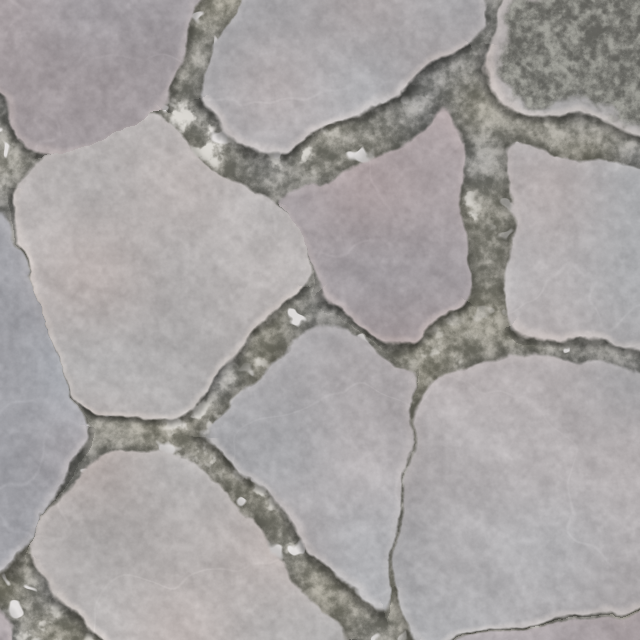
Write a Shadertoy shader that draws this texture.

```glsl
// Crazy paving: large flat grey, bluish and pinkish stones with rough borders.
// A warped Voronoi pattern gives the stones; every border has its own joint width,
// filled with mottled mortar, lichen and pale pebbles. One stone is mossy.

float hash(vec2 p) {
    vec3 q = fract(vec3(p.xyx) * 0.1031);
    q += dot(q, q.yzx + 33.33);
    return fract((q.x + q.y) * q.z);
}

vec2 hash2(vec2 p) {
    return vec2(hash(p + 17.3), hash(p + 71.9));
}

float noise(vec2 p) {
    vec2 i = floor(p), f = fract(p);
    f = f * f * (3.0 - 2.0 * f);
    return mix(mix(hash(i), hash(i + vec2(1, 0)), f.x),
               mix(hash(i + vec2(0, 1)), hash(i + vec2(1, 1)), f.x), f.y);
}

float fbm(vec2 p) {
    float sum = 0.0, amp = 0.53;
    for (int i = 0; i < 4; i++) {
        sum += amp * noise(p);
        p = mat2(1.6, 1.2, -1.2, 1.6) * p + 5.7;
        amp *= 0.5;
    }
    return sum;
}

float smoothMin(float a, float b, float k) {
    float h = max(k - abs(a - b), 0.0) / k;
    return min(a, b) - h * h * k * 0.25;
}

vec2 seedPoint(vec2 cell) {
    return cell + 0.08 + 0.84 * hash2(cell);
}

// Distance to the joint (negative inside it); also the stone's cell and the border normal
float paving(vec2 p, out vec2 stone, out vec2 normal) {
    vec2 base = floor(p), nearest = vec2(0);
    float best = 1e3;
    for (int y = -2; y <= 2; y++)
    for (int x = -2; x <= 2; x++) {
        vec2 cell = base + vec2(x, y);
        vec2 r = seedPoint(cell) - p;
        if (dot(r, r) < best) { best = dot(r, r); nearest = r; stone = cell; }
    }
    float taper = 0.06 * (noise(p * 2.3 + 4.0) - 0.5);
    float d = 1e3, closest = 1e3;
    normal = vec2(0, 1);
    for (int y = -2; y <= 2; y++)
    for (int x = -2; x <= 2; x++) {
        vec2 cell = stone + vec2(x, y);
        if (x == 0 && y == 0) continue;
        vec2 r = seedPoint(cell) - p;
        vec2 n = normalize(r - nearest);
        float width = mix(-0.02, 0.115, hash(cell + stone + 9.0)) + taper;
        float edge = dot(0.5 * (r + nearest), n) - width;
        if (edge < closest) { closest = edge; normal = n; }
        d = smoothMin(d, edge, 0.09);
    }
    return d;
}

// Pale round pebbles scattered on a jittered grid
float pebbles(vec2 uv) {
    vec2 p = uv * 24.0 + 0.5 * vec2(noise(uv * 70.0), noise(uv * 70.0 + 31.0));
    vec2 base = floor(p);
    float cover = 0.0;
    for (int y = -1; y <= 1; y++)
    for (int x = -1; x <= 1; x++) {
        vec2 cell = base + vec2(x, y);
        float radius = mix(0.12, 0.36, hash(cell + 3.0));
        float dist = length(p - cell - 0.2 - 0.6 * hash2(cell));
        cover = max(cover, step(0.76, hash(cell + 50.0)) * smoothstep(radius + 0.06, radius - 0.08, dist));
    }
    return cover;
}

vec3 stoneColor(vec2 uv, vec2 stone, float grain) {
    vec3 color = mix(vec3(0.645, 0.645, 0.665), vec3(0.715, 0.69, 0.68), hash(stone + 5.0));
    color = mix(color, vec3(0.66, 0.63, 0.64), step(0.68, hash(stone + 23.0)));
    float cloud = fbm(uv * 5.0 + stone * 3.0);
    color += 0.14 * (cloud - 0.5) + 0.09 * (grain - 0.5);
    color += vec3(0.03, 0.0, -0.01) * (noise(uv * 7.0 + 60.0) - 0.5);
    color += 0.09 * (fbm(mat2(0.8, 0.6, -0.6, 0.8) * uv * vec2(28, 44)) - 0.5);
    // Faint flaked ledges
    float ledge = fbm(uv * 4.0 + stone * 7.0) - 0.56;
    return color + 0.035 * smoothstep(0.012, 0.0, abs(ledge)) * noise(uv * 9.0);
}

void mainImage(out vec4 fragColor, in vec2 fragCoord) {
    vec2 uv = fragCoord / iResolution.y;
    vec2 warp = vec2(fbm(uv * 5.0), fbm(uv * 5.0 + 40.0)) - 0.5;
    vec2 ragged = vec2(fbm(uv * 32.0), fbm(uv * 32.0 + 90.0)) - 0.5;
    vec2 stone, normal;
    float d = paving(uv * vec2(2.8, 2.5) + 0.22 * warp + 0.045 * ragged, stone, normal);
    float grain = fbm(uv * 110.0);
    float mottle = fbm(uv * 42.0 + 8.0);

    // Stone face with a pale worn rim, strongest along its lower side
    vec3 face = stoneColor(uv, stone, grain);
    float lower = smoothstep(-0.2, 0.9, -normal.y);
    face += vec3(0.09, 0.08, 0.07) * smoothstep(0.04, 0.008, d) * (0.25 + 0.75 * lower);

    // Dark granular moss covering the upper right stone
    float mossy = step(distance(stone, vec2(2)), 0.1) * smoothstep(0.02, 0.07, d + 0.1 * (mottle - 0.5));
    vec3 moss = mix(vec3(0.36, 0.36, 0.34), vec3(0.64, 0.64, 0.61), smoothstep(0.25, 0.8, 0.65 * grain + 0.35 * mottle));
    face = mix(face, moss, 0.92 * mossy);

    // Mortar: dark soil, grey crumbs, white lichen, pebbles
    float crumbs = smoothstep(0.25, 0.78, 0.6 * mottle + 0.4 * grain);
    vec3 joint = mix(vec3(0.39, 0.39, 0.37), vec3(0.71, 0.70, 0.68), crumbs);
    joint += vec3(0.03, 0.02, -0.02) * (noise(uv * 12.0) - 0.3);
    float patches = smoothstep(0.45, 0.7, fbm(uv * 6.0 + 20.0));
    joint = mix(joint, vec3(0.86, 0.85, 0.83), patches * smoothstep(0.52, 0.7, mottle));
    joint = mix(joint, vec3(0.91, 0.90, 0.90), 0.9 * pebbles(uv) * smoothstep(0.3, 0.6, noise(uv * 6.0 + 2.0)));
    // Contact shadow, deeper below an overhanging stone
    joint *= 1.0 - (0.12 + 0.25 * lower) * smoothstep(-0.045, -0.005, d);

    fragColor = vec4(mix(joint, face, smoothstep(-0.007, 0.009, d)), 1.0);
}
```
